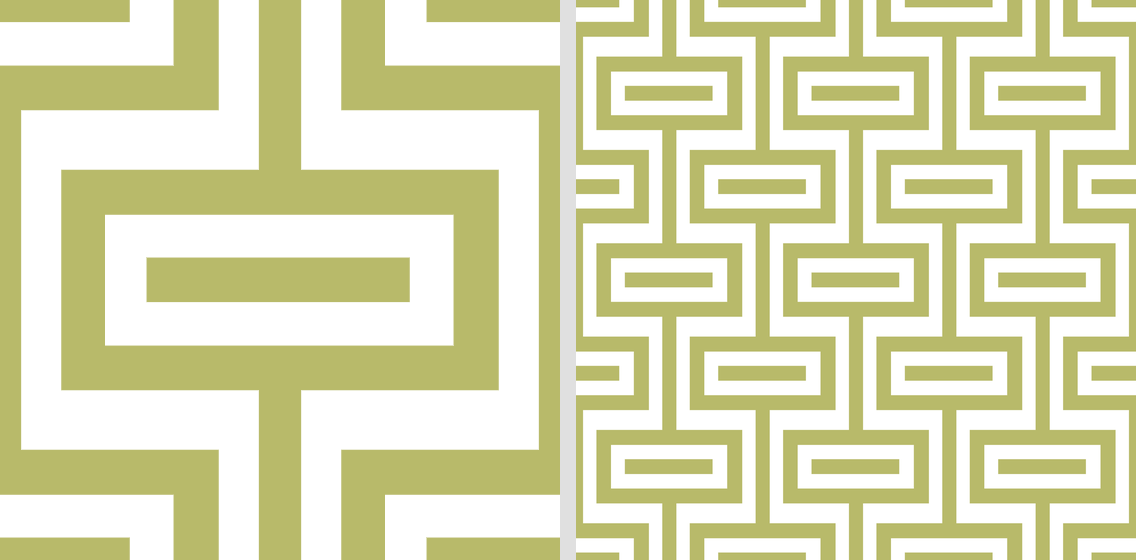
Left: one tile. Right: repeated 3 by 3.
A Shadertoy shader for this pattern:

```glsl
// A geometric lattice in olive on white: a framed bar with a vertical stem,
// laid out in a half-drop repeat, with one full period across and down.
// Each motif is a union of box distances on a wrapped, seamless domain.

const vec3 OLIVE = vec3(0.722, 0.729, 0.416);
const vec3 WHITE = vec3(1.0);

const vec2 FRAME_OUTER = vec2(0.3906, 0.1969);   // half sizes
const vec2 FRAME_INNER = vec2(0.3112, 0.1168);
const vec2 BAR = vec2(0.2350, 0.0398);
const float STEM = 0.0378;

// Slight leftward offsets of the opening and the bar
const vec2 INNER_SHIFT = vec2(-0.0013, -0.0003);
const vec2 BAR_SHIFT = vec2(-0.0033, 0.0003);

// Wraps a point into the unit cell centred on the origin
vec2 wrapCell(vec2 p) {
    return fract(p + 0.5) - 0.5;
}

float boxDistance(vec2 p, vec2 halfSize) {
    vec2 d = abs(p) - halfSize;
    return max(d.x, d.y);
}

// Frame joined to its stem, hollowed out, with a bar inside
float motifDistance(vec2 p) {
    float stem = abs(p.x) - STEM;
    float solid = min(boxDistance(p, FRAME_OUTER), stem);
    float hollow = max(solid, -boxDistance(p - INNER_SHIFT, FRAME_INNER));
    return min(hollow, boxDistance(p - BAR_SHIFT, BAR));
}

// Two interleaved motifs, half a period apart both ways
float latticeDistance(vec2 uv) {
    return min(motifDistance(wrapCell(uv)), motifDistance(wrapCell(uv - 0.5)));
}

// Edge coverage smoothed over one pixel
float coverage(float dist, float pixel) {
    return clamp(0.5 - dist / pixel, 0.0, 1.0);
}

void mainImage(out vec4 fragColor, in vec2 fragCoord) {
    vec2 uv = fragCoord / iResolution.xy;
    float pixel = 1.0 / min(iResolution.x, iResolution.y);
    float ink = coverage(latticeDistance(uv), pixel);
    fragColor = vec4(mix(WHITE, OLIVE, ink), 1.0);
}
```
